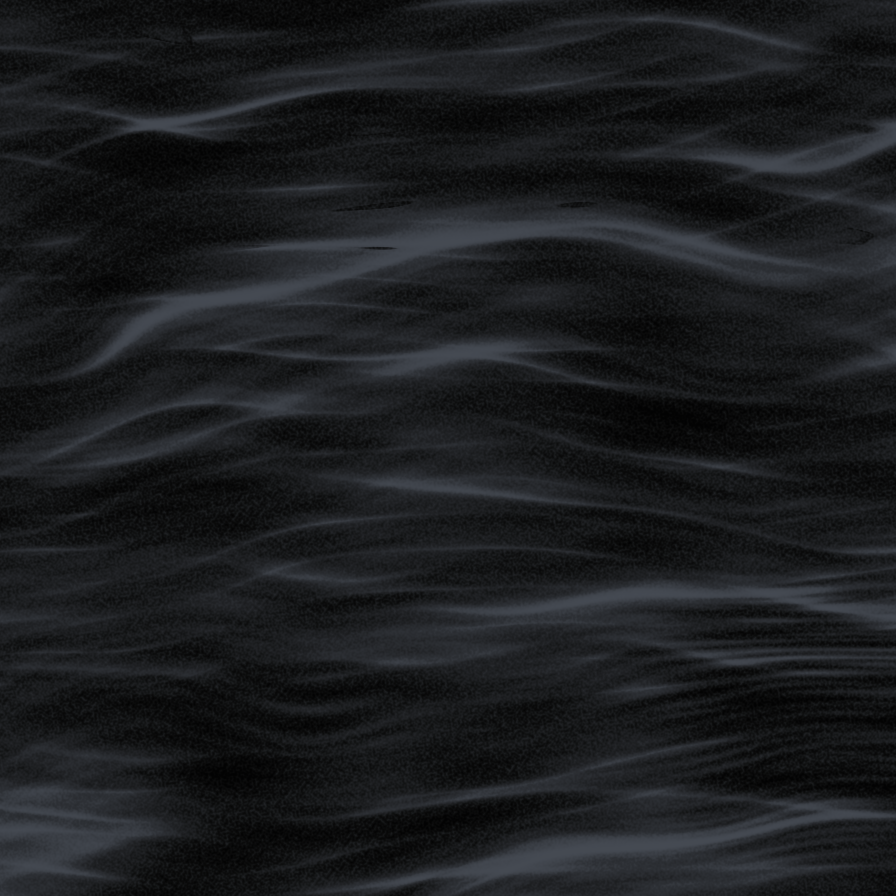
A three.js fragment shader for this texture:

```glsl
// Dark water at night: long thin wave crests over a soft, streaked swell.
// Gently bent phases lay out three crossing sets of waves, streaks and ripples
// follow them, and the summed light is spread over a ramp of near-black blues.
varying vec2 vUv;

const float WAVES = 9.0;
const float CROSS_WAVES = 13.0;
const float SMALL_WAVES = 24.0;

const vec3 ABYSS = vec3(0.008, 0.008, 0.009);
const vec3 BLACK = vec3(0.038, 0.039, 0.040);
const vec3 DEEP  = vec3(0.080, 0.086, 0.090);
const vec3 SLATE = vec3(0.128, 0.135, 0.147);
const vec3 STEEL = vec3(0.178, 0.190, 0.210);
const vec3 SHEEN = vec3(0.272, 0.292, 0.325);

float hash(vec2 cell) {
  return fract(sin(dot(cell, vec2(127.1, 311.7))) * 43758.545);
}

float cornerSlope(vec2 cell, vec2 offset) {
  float angle = 6.2832 * hash(cell);
  return dot(vec2(cos(angle), sin(angle)), offset);
}

// Gradient noise, about -1 to 1
float noise(vec2 p) {
  vec2 i = floor(p);
  vec2 f = p - i;
  vec2 w = f * f * f * (f * (f * 6.0 - 15.0) + 10.0);
  vec2 e = vec2(1.0, 0.0);
  float low = mix(cornerSlope(i, f), cornerSlope(i + e.xy, f - e.xy), w.x);
  float high = mix(cornerSlope(i + e.yx, f - e.yx), cornerSlope(i + e.xx, f - e.xx), w.x);
  return 1.4 * mix(low, high, w.y);
}

float fbm(vec2 p, int octaves) {
  float sum = 0.0;
  float gain = 1.0;
  for (int i = 0; i < 6; i++) {
    if (i >= octaves) break;
    sum += gain * noise(p);
    p = p * vec2(1.7, 2.1) + 17.3;
    gain *= 0.5;
  }
  return sum;
}

// Wave count up the canvas, tilted along x and gently bent
float wavePhase(vec2 p, float count, float tilt, float bend, float seed) {
  return count * (p.y - tilt * p.x + bend * noise(p * vec2(1.9, 2.2) + seed)
       + 0.3 * bend * noise(p * vec2(4.2, 6.0) + seed + 31.2));
}

// One crest per unit of phase: a thin line on a halo, steep below, broken along x
float crests(float phase, float x, float steep, float soft, float seed) {
  float id = floor(phase);
  float d = phase - id - 0.5;
  float reach = sqrt(d * d + 0.0005) - 0.02;
  float falloff = mix(steep, soft, smoothstep(-0.05, 0.05, d));
  float profile = 0.5 * exp(-reach * falloff) + 0.5 * exp(-reach * falloff * 2.5);
  float window = smoothstep(0.5, 0.3, abs(d));
  float strength = smoothstep(-0.4, 0.7, noise(vec2(x, id * 7.37 + seed)));
  return profile * window * strength;
}

// Colour for a brightness rank from 0 to 1
vec3 waterRamp(float rank) {
  vec3 c = mix(ABYSS, BLACK, smoothstep(0.0, 0.17, rank));
  c = mix(c, DEEP, clamp((rank - 0.17) / 0.28, 0.0, 1.0));
  c = mix(c, SLATE, clamp((rank - 0.45) / 0.27, 0.0, 1.0));
  c = mix(c, STEEL, clamp((rank - 0.72) / 0.16, 0.0, 1.0));
  return mix(c, SHEEN, clamp((rank - 0.88) / 0.12, 0.0, 1.0));
}

void main() {
  vec2 p = vUv;

  // Three wave sets; the first two also carry the streaks
  float phase = wavePhase(p, WAVES, 0.13, 0.09, 4.6);
  float crossPhase = wavePhase(p, CROSS_WAVES, -0.02, 0.07, 70.4);
  float smallPhase = wavePhase(p, SMALL_WAVES, 0.10, 0.06, 112.9);
  vec2 flow = vec2(p.x, phase / WAVES);
  vec2 crossFlow = vec2(p.x, crossPhase / CROSS_WAVES);

  // Broad swell, stretched streaks and fine threads
  float swell = fbm(flow * vec2(2.1, 5.5) + 9.1, 3);
  float streaks = fbm(crossFlow * vec2(3.6, 19.0) + 52.7, 3);
  float threads = fbm(flow * vec2(9.0, 70.0) + 36.1, 2);
  float light = 1.15 * swell + 0.7 * streaks + 0.36 * threads - 0.2;

  // Crests
  light += 2.9 * crests(phase, p.x * 2.2, 15.0, 6.0, 3.3);
  light += 2.0 * crests(crossPhase, p.x * 3.2, 13.0, 6.0, 41.9);
  light += 1.3 * crests(smallPhase, p.x * 4.2, 9.0, 6.0, 87.2);

  // Fine parallel ripples in patches, mostly in the near water
  float patches = smoothstep(-0.1, 0.6, noise(p * vec2(2.2, 5.0) + 83.5));
  float nearWater = smoothstep(0.75, 0.4, p.y);
  light += 1.2 * patches * nearWater * noise(flow * vec2(6.0, 100.0) + 12.4);

  // Long flat slicks with a thin dark rim, in the far water
  float slick = noise(crossFlow * vec2(4.0, 42.0) + 24.8)
              + 0.2 * noise(crossFlow * vec2(13.0, 60.0));
  float farWater = smoothstep(0.6, 0.75, p.y)
                 * smoothstep(-0.1, 0.15, noise(p * vec2(2.5, 6.0) + 61.7));
  float inside = smoothstep(0.54, 0.59, slick) * farWater;
  float rim = inside * smoothstep(0.70, 0.59, slick);
  light = mix(light, 0.1 - 0.8 * rim, 0.8 * inside);

  // Speckle on a turned grid, strongest in the shadows
  vec2 turned = mat2(0.8, 0.6, -0.6, 0.8) * p;
  float grain = noise(turned * 330.0) + 0.5 * noise(turned * 150.0 + 7.7);
  light += grain * mix(0.95, 0.22, smoothstep(-1.0, 1.0, light));

  float rank = 1.0 / (1.0 + exp(-1.75 * light));
  gl_FragColor = vec4(waterRamp(rank), 1.0);
}
```
